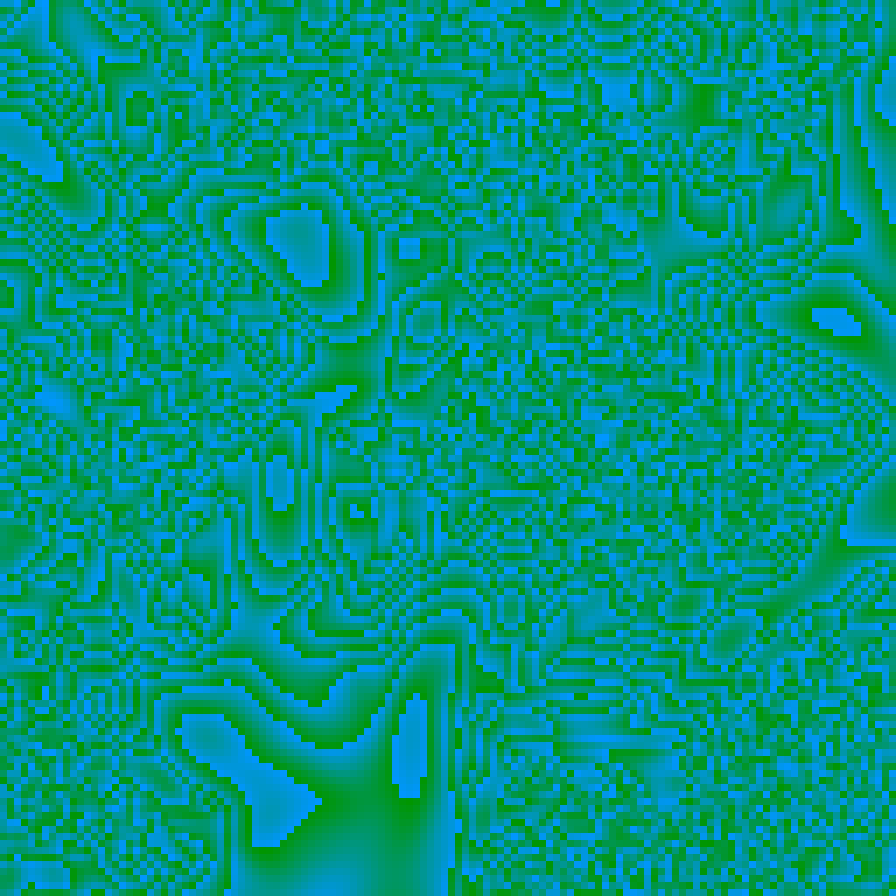
Write a Shadertoy shader that draws this texture.

```glsl
// Blocky green-blue moire: a steep height field is sampled once per square cell
// and wrapped with fract, so calm hollows show nested contour bands while the
// steep ground between them breaks up into stripes, checks and speckle.

const float CELLS = 128.0;        // cells along the canvas height
const float GREEN_LEVEL = 0.588;  // constant green channel
const float STEEPNESS = 150.0;    // contour bands per unit of height

// Integer hash: lattice point to a vector in -1..1
vec2 hashVector(vec2 lattice) {
    uvec2 n = uvec2(ivec2(lattice) + 4096);
    uint h = n.x * 1597334677u ^ n.y * 3812015801u;
    h = (h ^ (h >> 16)) * 2246822519u;
    h = (h ^ (h >> 13)) * 3266489917u;
    h ^= h >> 16;
    return vec2(h & 65535u, h >> 16) / 32767.5 - 1.0;
}

float cornerSlope(vec2 lattice, vec2 corner, vec2 local) {
    return dot(hashVector(lattice + corner), local - corner);
}

// Gradient noise with quintic fade
float gradientNoise(vec2 p) {
    vec2 lattice = floor(p);
    vec2 f = p - lattice;
    vec2 fade = f * f * f * (f * (f * 6.0 - 15.0) + 10.0);
    float low = mix(cornerSlope(lattice, vec2(0, 0), f),
                    cornerSlope(lattice, vec2(1, 0), f), fade.x);
    float high = mix(cornerSlope(lattice, vec2(0, 1), f),
                     cornerSlope(lattice, vec2(1, 1), f), fade.x);
    return mix(low, high, fade.y);
}

// Two independent noises; their shared zeros are scattered points
vec2 noisePair(vec2 p, float frequency) {
    return vec2(gradientNoise(p * frequency + vec2(17.5, 9.3)),
                gradientNoise(p.yx * frequency * 1.15 + vec2(41.2, 63.8)));
}

// Bowls around the scattered zeros, roughened in proportion to their height
float heightField(vec2 p) {
    vec2 warped = p + 0.06 * noisePair(p + 3.0, 5.0);
    vec2 hollow = noisePair(warped, 2.2);
    float rough = gradientNoise(warped * 10.0 + 5.4)
                + 0.2 * gradientNoise(warped * 20.0 + 31.7);
    float drift = 2.5 * gradientNoise(warped * 4.0 + 77.1);
    return drift + STEEPNESS * dot(hollow, hollow) * (1.0 + 1.2 * rough);
}

vec3 cellColor(vec2 cell) {
    float blue = fract(heightField((cell + 0.5) / CELLS));
    return vec3(0.0, GREEN_LEVEL, blue);
}

void mainImage(out vec4 fragColor, in vec2 fragCoord) {
    float pixelSize = CELLS / iResolution.y;
    vec2 position = fragCoord * pixelSize;

    // Blend the cells on both sides of the nearest seam over one pixel
    vec2 seam = floor(position + 0.5);
    vec2 side = clamp((position - seam) / pixelSize + 0.5, 0.0, 1.0);
    vec3 lower = mix(cellColor(seam - 1.0),
                     cellColor(seam + vec2(0, -1)), side.x);
    vec3 upper = mix(cellColor(seam + vec2(-1, 0)),
                     cellColor(seam), side.x);
    fragColor = vec4(mix(lower, upper, side.y), 1.0);
}
```
